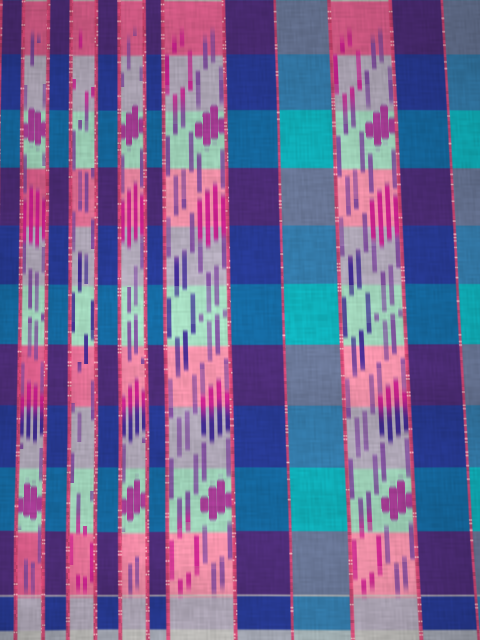
Give the GLSL for this texture, as a Shadertoy shader.

```glsl
// Handwoven checked cloth with pink-edged ikat stripes, fanning slightly toward the hem.
#define WIDE_START 0.3385   // left edge of the first wide stripe
#define WIDE_PITCH 0.347
#define WIDE_WIDTH 0.127
#define DIVIDER 0.234       // thin line inside each wide repeat
#define NARROW_START 0.2482
#define NARROW_PITCH 0.099
#define NARROW_WIDTH 0.052
#define FAN 0.11            // spread of the warp toward the hem
#define MIRROR_Y 0.4896     // axis of the ikat motif
#define LINK 0.1263         // length of one ikat chain link
#define BORDER 0.0036       // half width of the pink lines
#define HEM_Y 0.931

const vec3 MAGENTA = vec3(0.77, 0.10, 0.54);
const vec3 VIOLET = vec3(0.48, 0.28, 0.60);
const vec3 INDIGO = vec3(0.21, 0.13, 0.54);
const vec3 LINE_PINK = vec3(0.82, 0.27, 0.44);
const vec3 CREAM = vec3(0.75, 0.75, 0.72);

float hash(vec2 p) {
    vec3 q = fract(p.xyx * 0.1031);
    q += dot(q, q.yzx + 33.33);
    return fract((q.x + q.y) * q.z);
}

float noise(vec2 p) {
    vec2 i = floor(p), f = fract(p);
    f = f * f * (3.0 - 2.0 * f);
    return mix(mix(hash(i), hash(i + vec2(1, 0)), f.x),
               mix(hash(i + vec2(0, 1)), hash(i + vec2(1, 1)), f.x), f.y);
}

// 1 where d is below zero, with a soft edge
float fill(float d, float soft) { return 1.0 - smoothstep(-soft, soft, d); }

vec3 pick(float i, vec3 a, vec3 b, vec3 c) {
    float k = mod(i, 3.0);
    return k < 0.5 ? a : (k < 1.5 ? b : c);
}

// Three weft colours repeating down the cloth
vec3 weft(float t, float soft, vec3 a, vec3 b, vec3 c) {
    float i = floor(t);
    return mix(pick(i + 2.0, a, b, c), pick(i, a, b, c), smoothstep(0.0, soft, fract(t)));
}

// Four dyed strands: linked hollow lozenges, plus solid blocks on the right-hand half
vec4 ikat(float u, bool rightHalf, float y, float id, bool worn) {
    float k = clamp(floor(u * 4.0), 0.0, 3.0);
    float outer = step(1.0, abs(k - 1.5));
    float yj = y + (hash(vec2(k, id + 7.0)) - 0.5) * 0.02;
    float s = abs(yj - MIRROR_Y);
    float wave = cos(6.2832 * (s / LINK - (rightHalf ? 0.8 : 0.0)));
    float cover = smoothstep(-0.2, 0.25, outer > 0.5 ? wave : -wave);
    float seg = floor(yj / LINK * 2.0);
    cover *= mix(0.62, 0.95, hash(vec2(k + 4.0 * id, seg)));
    if (worn) cover *= step(0.3, hash(vec2(seg, k + 9.0 * id)));
    vec3 dye = VIOLET;
    float block = 0.0, blob = 0.0;
    if (rightHalf) {
        block = fill(abs(s - 0.153) - 0.045 + 0.012 * outer, 0.008);
        blob = fill(abs(s - 0.293) - 0.026 + 0.014 * outer, 0.005);
        cover *= smoothstep(0.025, 0.045, abs(s - 0.293));
        vec3 fringe = mix(MAGENTA, INDIGO, smoothstep(0.13, 0.17, yj - MIRROR_Y));
        dye = mix(dye, fringe, block);
        dye = mix(dye, mix(MAGENTA, VIOLET, 0.4), blob);
    } else {
        dye = mix(INDIGO, dye, smoothstep(0.075, 0.1, s));
        dye = mix(dye, MAGENTA, smoothstep(0.3, 0.34, s));
    }
    cover = max(cover, max(block * 0.92, blob * 0.9));
    cover *= fill(s - 0.435, 0.012);
    float halfWidth = mix(0.29, 0.5, blob);
    return vec4(dye, cover * fill(abs(fract(u * 4.0) - 0.5) - halfWidth, 0.09));
}

void mainImage(out vec4 fragColor, in vec2 fragCoord) {
    vec2 uv = fragCoord / iResolution.xy;
    float px = 1.0 / iResolution.x;
    float y = 1.0 - uv.y + 0.003 * (noise(uv * vec2(4.0, 7.0)) - 0.5);
    float x = (uv.x + 0.225 * FAN * y) / (1.0 + FAN * y);
    x += 0.003 * (noise(uv * vec2(3.0, 6.0) + 9.0) - 0.5);

    // Stripe layout: narrow repeats on the left, wide ones on the right
    bool narrow = x < WIDE_START;
    float pitch = narrow ? NARROW_PITCH : WIDE_PITCH;
    float width = narrow ? NARROW_WIDTH : WIDE_WIDTH;
    float origin = narrow ? NARROW_START : WIDE_START;
    float id = floor((x - origin) / pitch);
    float l = x - origin - id * pitch;

    // Checked ground; the weft bands lengthen toward the hem
    float t = 3.0 * (sqrt(0.0642 + 0.0312 * y) - 0.2533) / 0.0156;
    float soft = 0.02 + 8.0 * px;
    vec3 dark = weft(t, soft, vec3(0.29, 0.17, 0.45), vec3(0.15, 0.22, 0.56), vec3(0.08, 0.40, 0.61));
    vec3 light = weft(t, soft, vec3(0.40, 0.45, 0.57), vec3(0.20, 0.47, 0.65), vec3(0.06, 0.67, 0.71));
    float pale = narrow ? 0.0 : smoothstep(-px, px, l - DIVIDER);
    vec3 col = mix(dark, light, pale);

    // Ikat stripes
    float hot = max(1.0 - smoothstep(0.05, 0.36, x), 1.0 - smoothstep(0.08, 0.24, y));
    vec3 pink = mix(vec3(0.93, 0.56, 0.65), vec3(0.84, 0.36, 0.53), hot);
    vec3 base = weft(t, soft * 2.0, pink, vec3(0.68, 0.65, 0.71), vec3(0.62, 0.82, 0.72));
    float u = l / width * (narrow ? 1.0 : 2.0);
    bool rightHalf = narrow ? mod(id, 2.0) < 0.5 : u > 1.0;
    vec4 strands = ikat(fract(u), rightHalf, y, narrow ? id + 20.0 : 3.0, narrow);
    base = mix(base, strands.rgb, strands.a);
    col = mix(col, base, fill(abs(l - 0.5 * width) - 0.5 * width, px));

    // Hem: a pale thread and a cream strip
    col = mix(col, CREAM, 0.7 * fill(abs(y - HEM_Y) - 0.0015, px));
    col = mix(col, CREAM, 0.8 * smoothstep(0.982, 0.987, y));

    // Pink border lines with stitches and metallic glints
    float edge = min(min(abs(l), abs(l - width)), abs(x - WIDE_START));
    edge = min(edge, narrow ? abs(l - pitch) : min(abs(l - pitch), abs(l - DIVIDER) + 0.001));
    float row = floor(y * 190.0);
    float stitch = 0.88 + 0.2 * hash(vec2(row, floor(x * 40.0)));
    col = mix(col, LINE_PINK * stitch, 0.92 * fill(edge - BORDER, px));
    float glint = step(0.8, hash(vec2(row + 31.0, floor(x * 30.0))));
    float dotShape = fill(length(vec2(edge - 0.002, (fract(y * 190.0) - 0.5) / 143.0)) - 0.0016, px);
    col = mix(col, vec3(0.96, 0.86, 0.84), 0.7 * glint * dotShape);

    // Thread grain, soft creases and uneven light
    float grain = noise(vec2(x * 260.0, y * 50.0)) + noise(vec2(x * 40.0, y * 300.0)) - 1.0;
    float crease = noise(uv * vec2(3.0, 14.0)) - 0.5;
    float glow = 1.04 - 0.35 * dot(uv - vec2(0.45, 0.45), uv - vec2(0.45, 0.45));
    col *= glow * (1.0 + 0.07 * grain + 0.1 * crease);
    fragColor = vec4(clamp(col, 0.0, 1.0), 1.0);
}
```
